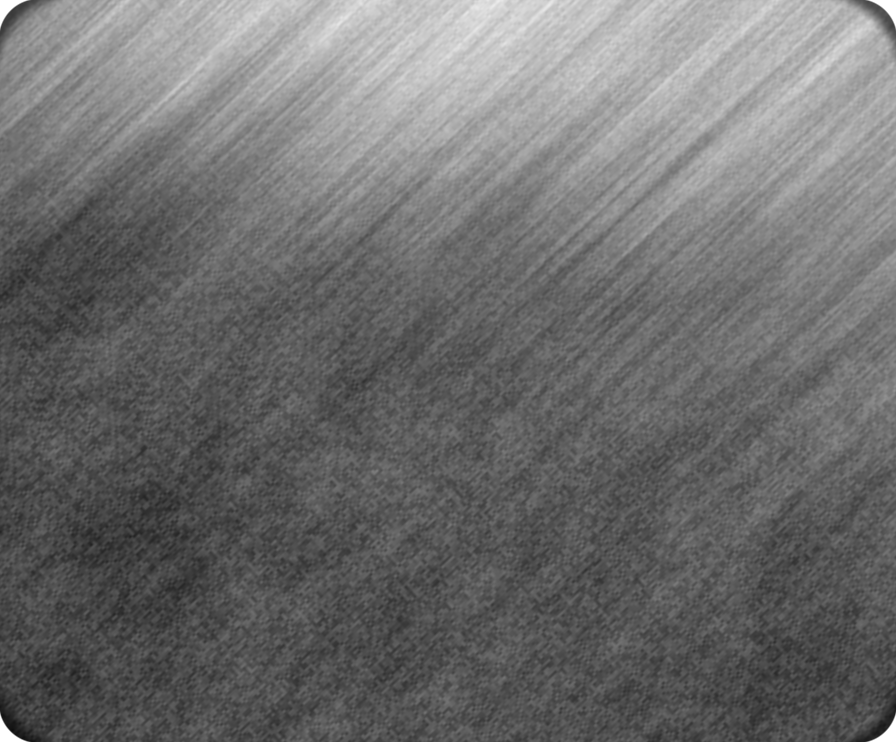
Write a WebGL 2 fragment shader that draws this texture.

```glsl
#version 300 es
precision highp float;
// Brushed grey metal plate with rounded corners, lit from above.
// A smooth light field is crossed by diagonal ribbons, fine brush lines,
// cloudy wear and grain; all lengths are in units of the canvas height.
uniform vec2 u_resolution;
out vec4 outColor;

const float BRUSH_ANGLE = 0.7505;
const float CORNER_RADIUS = 0.052;
const float SHADE_RADIUS = 0.115;
const float RIBBON_STRENGTH = 0.62;
const float LINE_STRENGTH = 0.22;
const float CLOUD_STRENGTH = 0.15;
const float WEAR_STRENGTH = 0.11;
const float GRAIN_STRENGTH = 0.15;
const float GRAIN_DENSITY = 290.0;
const vec3 PAPER = vec3(1.0);

// Ribbons across the brush direction: offset, half width, brightness
const int RIBBON_COUNT = 12;
const vec3 RIBBONS[RIBBON_COUNT] = vec3[](
    vec3(0.610, 0.018, 0.06), vec3(0.570, 0.020, -0.07),
    vec3(0.481, 0.009, 0.11), vec3(0.440, 0.022, -0.09),
    vec3(0.360, 0.026, -0.07), vec3(0.276, 0.011, 0.08),
    vec3(0.165, 0.025, -0.04), vec3(0.072, 0.020, -0.07),
    vec3(-0.057, 0.010, -0.11), vec3(-0.088, 0.012, 0.07),
    vec3(-0.250, 0.030, -0.04), vec3(-0.390, 0.035, -0.06));

float hash(vec2 p) {
    return fract(sin(dot(p, vec2(127.1, 311.7))) * 43758.5453);
}

float noise(vec2 p) {
    vec2 i = floor(p), f = fract(p);
    f = f * f * (3.0 - 2.0 * f);
    return mix(mix(hash(i), hash(i + vec2(1, 0)), f.x),
               mix(hash(i + vec2(0, 1)), hash(i + vec2(1, 1)), f.x), f.y);
}

float fbm(vec2 p) {
    float sum = 0.0, weight = 0.5;
    for (int i = 0; i < 4; i++) {
        sum += weight * (noise(p) - 0.5);
        p = p * 2.03 + 17.3;
        weight *= 0.6;
    }
    return sum;
}

float roundedBox(vec2 p, vec2 halfSize, float radius) {
    vec2 q = abs(p) - halfSize + radius;
    return length(max(q, 0.0)) + min(max(q.x, q.y), 0.0) - radius;
}

float spot(vec2 p, vec2 center, vec2 size) {
    vec2 q = (p - center) / size;
    return exp(-dot(q, q));
}

// Broad light: dim at the lower left, bright along the top
float lightField(vec2 p, float across) {
    float body = mix(0.275, 0.345, across) + 0.045 * p.y
               + 0.15 * across * smoothstep(0.1, 0.75, p.y);
    float bell = (across - 0.42) / 0.38;
    float sheen = 0.19 + 0.20 * exp(-bell * bell);
    return body + sheen * smoothstep(0.58, 1.02, p.y);
}

float ribbons(float v, float u) {
    float sum = 0.0;
    for (int i = 0; i < RIBBON_COUNT; i++) {
        float d = (v - RIBBONS[i].x) / RIBBONS[i].y;
        float fade = 0.5 + noise(vec2(u * 4.0, float(i) * 7.0));
        sum += RIBBONS[i].z * fade * exp(-d * d);
    }
    return sum * RIBBON_STRENGTH;
}

// Long thin scratches, each ending at its own place
float brushLines(float u, float v) {
    return 0.22 * noise(vec2(u * 3.0, v * 55.0))
         + 0.33 * noise(vec2(u * 5.0 + 9.0, v * 130.0))
         + 0.45 * noise(vec2(u * 9.0 + 31.0, v * 235.0)) - 0.5;
}

void main() {
    float aspect = u_resolution.x / u_resolution.y;
    vec2 p = gl_FragCoord.xy / u_resolution.y;
    float across = p.x / aspect;
    vec2 along = vec2(cos(BRUSH_ANGLE), sin(BRUSH_ANGLE));
    float u = dot(p, along);
    float v = dot(p, vec2(-along.y, along.x));

    // Light and broad patches
    float grey = lightField(p, across);
    vec2 brushed = vec2(u, v);
    grey -= 0.045 * spot(brushed, vec2(0.29, 0.107), vec2(0.16, 0.08));
    grey -= 0.04 * spot(brushed, vec2(0.53, 0.38), vec2(0.14, 0.07));
    grey -= 0.035 * spot(brushed, vec2(0.73, 0.02), vec2(0.18, 0.07));
    grey += 0.03 * spot(p, vec2(0.56, 0.23), vec2(0.13, 0.09));
    grey -= 0.07 * spot(p, vec2(1.18, 0.08), vec2(0.18, 0.22));

    // Brushing is clear near the light and fades downwards
    float polish = smoothstep(0.3, 0.85, p.y + 0.3 * (across - 0.5));
    grey += ribbons(v, u) * smoothstep(0.3, 0.7, p.y + 0.2 * (across - 0.5));
    grey += brushLines(u, v) * LINE_STRENGTH * mix(0.4, 1.0, polish);

    // Cloudy wear, fine blotches and grain
    grey += fbm(vec2(u * 6.0, v * 11.0) + 4.0) * CLOUD_STRENGTH
          * mix(1.0, 0.5, polish);
    grey += fbm(vec2(u * 28.0, v * 38.0) + 51.0) * WEAR_STRENGTH
          * mix(1.0, 0.5, polish);
    float grain = noise(vec2(u * 0.75, v) * GRAIN_DENSITY + 13.0) - 0.5;
    grey += grain * GRAIN_STRENGTH * mix(1.0, 0.55, polish);

    // Shaded corners and plate outline
    vec2 halfSize = 0.5 * vec2(aspect, 1.0);
    float rim = roundedBox(p - halfSize, halfSize, SHADE_RADIUS);
    grey *= 1.0 - 0.6 * smoothstep(-0.002, 0.022, rim);
    float edge = roundedBox(p - halfSize, halfSize, CORNER_RADIUS);
    float pixel = 1.0 / u_resolution.y;
    float outside = smoothstep(-pixel, pixel, edge - pixel);
    outColor = vec4(mix(vec3(clamp(grey, 0.0, 1.0)), PAPER, outside), 1.0);
}
```
